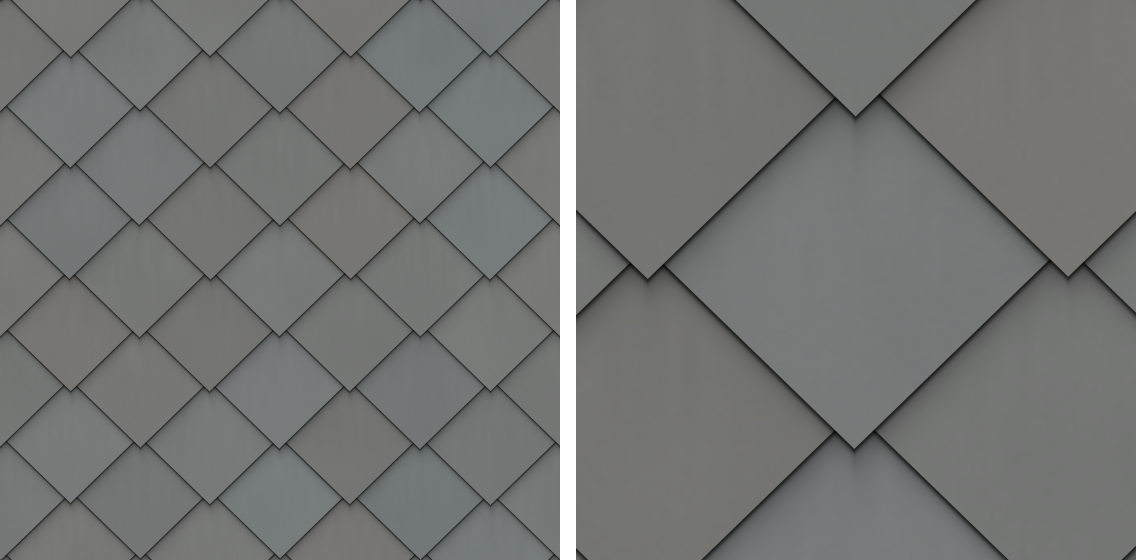
Left: the whole. Right: its middle third, enlarged.
This texture is drawn by a Shadertoy shader. Its source:

```glsl
// Grey diamond slate shingles, overlapping in staggered rows, 4 across and 5 pairs of rows down.

float hash(vec2 p) {
    return fract(sin(dot(p, vec2(127.1, 311.7))) * 43758.5453);
}

float noise(vec2 p) {
    vec2 i = floor(p), f = fract(p);
    f = f * f * (3.0 - 2.0 * f);
    return mix(mix(hash(i), hash(i + vec2(1, 0)), f.x),
               mix(hash(i + vec2(0, 1)), hash(i + vec2(1, 1)), f.x), f.y);
}

// Base tint of one slate, drifting between warm and cool grey, with faint weathering
vec3 slateColor(vec2 id, vec2 uv, float height) {
    vec3 color = mix(vec3(0.462, 0.458, 0.446), vec3(0.450, 0.471, 0.473), hash(id + 3.7));
    color *= 0.985 + 0.035 * hash(id + 9.2);
    float streaks = noise(uv * vec2(110.0, 18.0) + id * 7.0) - 0.5;
    float clouds = noise(uv * 13.0 + id * 5.0) - 0.5;
    float grain = noise(uv * 260.0) - 0.5;
    float upper = smoothstep(0.04, 0.16, height);
    return color * (1.01 + 0.03 * streaks * upper + 0.03 * clouds + 0.012 * grain);
}

void mainImage(out vec4 fragColor, in vec2 fragCoord) {
    vec2 uv = fragCoord / iResolution.xy;
    float pixel = 1.0 / iResolution.y;
    float slope = 0.97;
    vec3 color = vec3(0.46, 0.47, 0.46);

    // Lay the rows from the bottom up, each one covering those below
    for (int k = -2; k <= 1; k++) {
        float row = floor(uv.y * 10.0) + float(k);
        float x = uv.x * 4.0 - 0.5 * mod(row, 2.0);
        float column = floor(x + 0.5);
        vec2 id = vec2(mod(column, 4.0), mod(row, 10.0));

        // Offset from the slate's lower tip, with a slightly uneven fit
        vec2 p = vec2((x - column) * 0.25, uv.y - row * 0.1);
        p += (vec2(hash(id), hash(id + 5.3)) - 0.5) * vec2(0.003, 0.006);
        float d = (p.y - slope * abs(p.x)) / length(vec2(1.0, slope));

        // Dark gap and soft shadow under the edge, wider on the right side
        float gap = max(-d, 0.0);
        float softness = mix(0.0045, 0.0075, smoothstep(-0.004, 0.004, p.x));
        float shade = 0.38 * exp(-gap / softness) + 0.40 * exp(-pow(gap / 0.0021, 2.0));
        color *= 1.0 - shade;

        float cover = smoothstep(-0.7 * pixel, 0.7 * pixel, d);
        color = mix(color, slateColor(id, uv, p.y), cover);
    }
    fragColor = vec4(color, 1.0);
}
```
